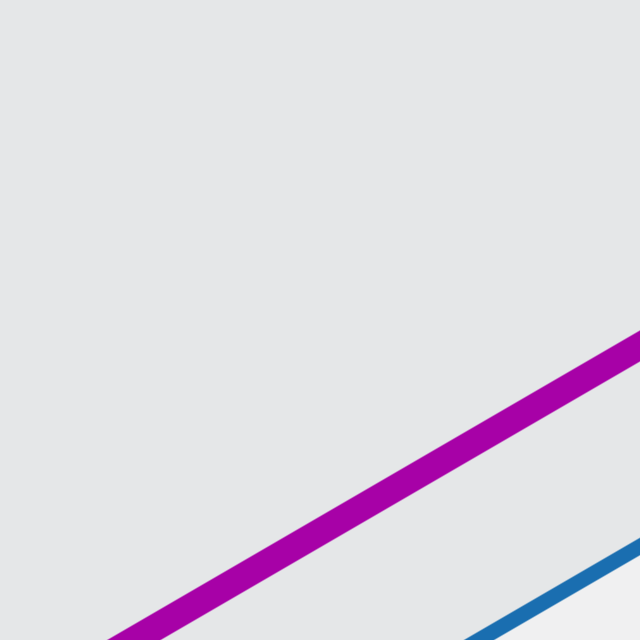
This background is drawn by a WebGL 2 fragment shader. Its source:

```glsl
#version 300 es
precision highp float;
// Two slanted parallel stripes, purple and blue, on a flat pale grey ground,
// with a lighter corner beyond the blue one. Each edge is a smoothed signed
// distance to a line, given by where that line meets the bottom of the canvas.

uniform vec2 u_resolution;
out vec4 outColor;

const vec3 GROUND = vec3(0.897, 0.906, 0.910);
const vec3 PURPLE = vec3(0.655, 0.005, 0.655);
const vec3 BLUE   = vec3(0.100, 0.430, 0.690);
const vec3 CORNER = vec3(0.941, 0.943, 0.945);

const float SLOPE = 0.581;                        // rise over run of every edge
const vec2 PURPLE_SPAN = vec2(0.1675, 0.2510);    // left and right bottom crossings
const vec2 BLUE_SPAN   = vec2(0.7250, 0.7720);
const float SOFTNESS = 0.0016;                    // half width of an edge blend

// Coverage of the half plane to the lower right of a slanted line.
float beyond(vec2 p, float crossing) {
    vec2 normal = normalize(vec2(SLOPE, -1.0));
    float distanceToLine = dot(p - vec2(crossing, 0.0), normal);
    return smoothstep(-SOFTNESS, SOFTNESS, distanceToLine);
}

// Coverage of the stripe between two bottom crossings.
float stripe(vec2 p, vec2 span) {
    return beyond(p, span.x) - beyond(p, span.y);
}

void main() {
    vec2 p = gl_FragCoord.xy / u_resolution;

    // Ground, then the stripes, with the corner painted up to the blue edge.
    vec3 color = mix(GROUND, PURPLE, stripe(p, PURPLE_SPAN));
    color = mix(color, BLUE, beyond(p, BLUE_SPAN.x));
    color = mix(color, CORNER, beyond(p, BLUE_SPAN.y));

    outColor = vec4(color, 1.0);
}
```
